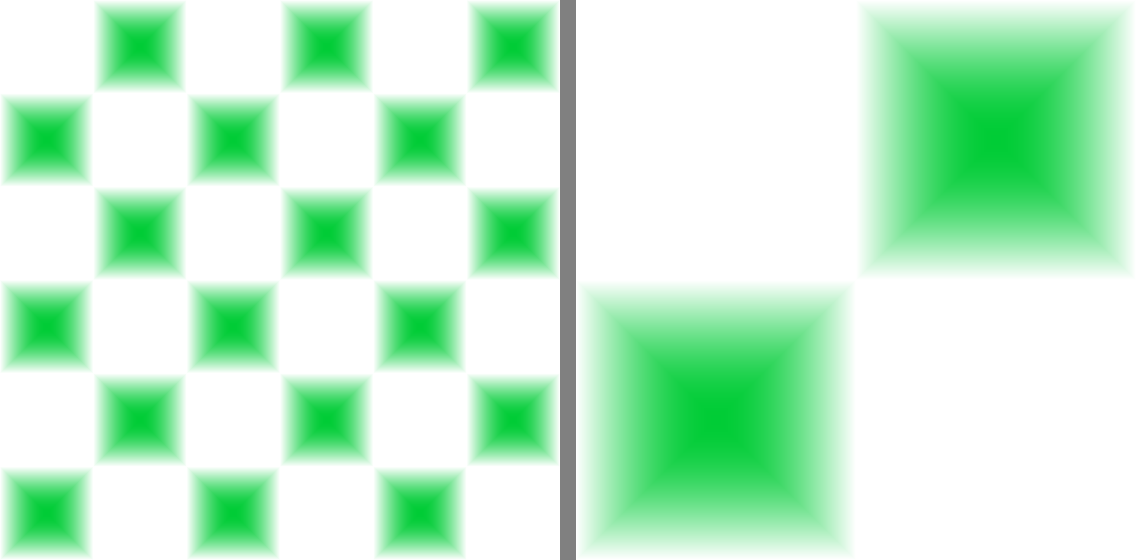
Left: the whole. Right: its middle third, enlarged.
Write a Shadertoy shader that draws this pattern.

```glsl
const float PI = 3.14159265;
const float CELLS = 6.0;                      // squares across and down; even, so it tiles
const vec3 PAPER = vec3(1.0);
const vec3 GREEN = vec3(0.0, 0.80, 0.21);

// Soft pyramid on alternate squares: 1 at the centre, 0 at the border
float softChecker(vec2 cell) {
    vec2 wave = sin(PI * cell);
    float inside = step(0.0, wave.x * wave.y);
    return inside * min(abs(wave.x), abs(wave.y));
}

void mainImage(out vec4 fragColor, in vec2 fragCoord) {
    vec2 cell = fragCoord / iResolution.xy * CELLS;

    // The tint fades to zero at every border, so the edges stay smooth
    fragColor = vec4(mix(PAPER, GREEN, softChecker(cell)), 1.0);
}
```
